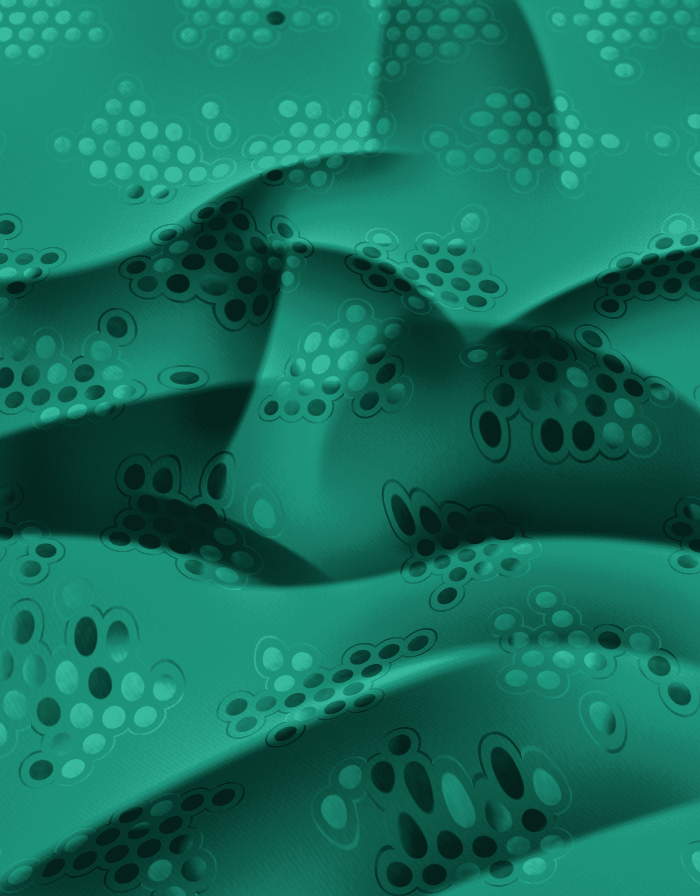
Reproduce this texture procedurally as a WebGL 1 fragment shader.

```glsl
precision highp float;
// Draped green satin with staggered clusters of glossy dots, each cluster
// wrapped in a thin contour. Curved folds shade the cloth and bend its
// coordinates; a hex grid masked by ragged blobs then places the dots.
uniform vec2 u_resolution;

const vec3 DEEP   = vec3(0.01, 0.13, 0.10);
const vec3 SHADOW = vec3(0.02, 0.22, 0.18);
const vec3 DIM    = vec3(0.05, 0.35, 0.28);
const vec3 BODY   = vec3(0.09, 0.48, 0.40);
const vec3 CLOTH  = vec3(0.11, 0.58, 0.48);
const vec3 SHEEN  = vec3(0.22, 0.73, 0.62);

const float BASE_SHADE   = 0.77;
const float FOLD_DEPTH   = 1.10;
const float FOLD_SQUEEZE = 1.70;   // foreshortening across a crease
const float DOT_SPACING  = 0.050;
const float DOT_RADIUS   = 0.36;   // in dot spacings
const float LINE_RADIUS  = 0.64;
const float LINE_WIDTH   = 0.016;
const vec2  CLUSTER_CELL = vec2(0.44, 0.28);
const vec2  CLUSTER_SIZE = vec2(0.14, 0.092);
const float RAGGEDNESS   = 0.95;
const float ROW_HEIGHT   = 0.866;
const float CREASE_BLUR  = 0.09;   // in fold widths

float hash(vec2 p) {
  return fract(sin(dot(p, vec2(127.1, 311.7))) * 43758.5);
}

float noise(vec2 p) {
  vec2 i = floor(p), f = fract(p);
  f = f * f * (3.0 - 2.0 * f);
  return mix(mix(hash(i), hash(i + vec2(1, 0)), f.x),
             mix(hash(i + vec2(0, 1)), hash(i + vec2(1, 1)), f.x), f.y);
}

// Crease from a to b, dark on its left; cloth.xy is the shift, cloth.z the shade
void fold(inout vec3 cloth, vec2 p, vec2 a, vec2 b, float bend, float width, float depth) {
  vec2 along = b - a;
  float len = length(along);
  vec2 normal = vec2(-along.y, along.x) / len;
  float t = dot(p - a, along) / (len * len);
  float tc = clamp(t, 0.0, 1.0);
  float s = dot(p - a, normal) - bend * 4.0 * tc * (1.0 - tc);
  float ends = smoothstep(-0.1, 0.3, t) * (1.0 - smoothstep(0.7, 1.1, t));
  float bell = exp(-s * s / (width * width));
  float side = smoothstep(-CREASE_BLUR, CREASE_BLUR, s / width);
  float lit = exp(-abs(s) / (0.5 * width)) * (1.0 - side);
  cloth.z += FOLD_DEPTH * ends * depth * (0.32 * lit - bell * side);
  cloth.xy += normal * (FOLD_SQUEEZE * ends * depth * s * bell);
}

// Is there a dot at this cloth position?
bool inCluster(vec2 centre, float rnd) {
  vec2 q = centre / CLUSTER_CELL;
  q.x += 0.5 * mod(floor(q.y), 2.0);
  vec2 id = floor(q);
  vec2 jitter = 0.16 * (vec2(hash(id), hash(id + 31.0)) - 0.5);
  vec2 local = (fract(q) - 0.5 - jitter) * CLUSTER_CELL;
  return length(local / CLUSTER_SIZE) + RAGGEDNESS * (rnd - 0.5) < 1.0;
}

vec3 ramp(float s) {
  vec3 c = mix(DEEP, SHADOW, smoothstep(0.0, 0.24, s));
  c = mix(c, DIM, smoothstep(0.22, 0.46, s));
  c = mix(c, BODY, smoothstep(0.42, 0.64, s));
  c = mix(c, CLOTH, smoothstep(0.62, 0.82, s));
  return mix(c, SHEEN, smoothstep(0.82, 1.04, s));
}

void main() {
  vec2 p = gl_FragCoord.xy / u_resolution.x;
  p.y *= 1.28 * u_resolution.x / u_resolution.y;

  // Folds, from the far edge to the near one
  vec3 cloth = vec3(0.0, 0.0, BASE_SHADE + 0.17 * (noise(p * 4.0) - 0.5));
  fold(cloth, p, vec2(0.56, 1.34), vec2(0.52, 1.04), 0.00, 0.12, 0.25);
  fold(cloth, p, vec2(0.80, 1.02), vec2(0.70, 1.34), -0.03, 0.09, 0.32);
  fold(cloth, p, vec2(0.60, 1.06), vec2(0.24, 0.95), -0.04, 0.06, 0.45);
  fold(cloth, p, vec2(0.38, 1.03), vec2(-0.10, 0.88), 0.05, 0.12, 0.45);
  fold(cloth, p, vec2(1.10, 0.94), vec2(0.68, 0.79), -0.03, 0.08, 0.60);
  fold(cloth, p, vec2(0.67, 0.79), vec2(0.34, 0.92), -0.06, 0.10, 0.50);
  fold(cloth, p, vec2(0.29, 0.58), vec2(0.41, 0.98), -0.03, 0.09, 0.40);
  fold(cloth, p, vec2(0.60, 0.85), vec2(0.45, 0.56), -0.04, 0.20, 0.24);
  fold(cloth, p, vec2(1.10, 0.60), vec2(0.57, 0.82), -0.07, 0.13, 0.32);
  fold(cloth, p, vec2(0.42, 0.74), vec2(-0.10, 0.62), -0.02, 0.11, 0.46);
  fold(cloth, p, vec2(0.48, 0.45), vec2(0.18, 0.58), -0.02, 0.05, 0.25);
  fold(cloth, p, vec2(-0.10, 0.50), vec2(0.40, 0.44), 0.04, 0.11, 0.48);
  fold(cloth, p, vec2(0.27, 0.45), vec2(0.74, 0.53), -0.04, 0.08, 0.38);
  fold(cloth, p, vec2(0.58, 0.49), vec2(1.15, 0.45), 0.04, 0.13, 0.56);
  fold(cloth, p, vec2(0.40, 0.26), vec2(1.12, 0.28), 0.09, 0.13, 0.34);
  fold(cloth, p, vec2(0.80, 0.38), vec2(-0.12, -0.06), -0.04, 0.17, 0.50);
  fold(cloth, p, vec2(0.44, -0.08), vec2(1.10, 0.16), 0.02, 0.11, 0.35);
  float shade = max(cloth.z, 0.06);

  // Receding cloth coordinates, bent by the folds
  float recede = 1.0 + 0.42 * p.y;
  vec2 uv = vec2((p.x - 0.5) * recede, p.y * (1.0 + 0.32 * p.y)) + cloth.xy + 4.0;

  // Nearest dot on the hex grid
  vec2 g = uv / DOT_SPACING;
  float row = floor(g.y / ROW_HEIGHT + 0.5);
  float nearest = 9.0, dotRnd = 0.0;
  vec2 toDot = vec2(0.0);
  for (int j = -1; j <= 1; j++) {
    float r = row + float(j);
    float shift = 0.5 * mod(r, 2.0);
    for (int i = -1; i <= 1; i++) {
      float col = floor(g.x - shift + 0.5) + float(i);
      vec2 c = vec2(col + shift, r * ROW_HEIGHT);
      float rnd = hash(vec2(col, r));
      float d = length(g - c);
      if (d < nearest && inCluster(c * DOT_SPACING, rnd)) {
        nearest = d; dotRnd = rnd; toDot = g - c;
      }
    }
  }

  // Dots flip between bright and dark with the lie of the cloth
  float vary = fract(dotRnd * 17.0);
  float lie = noise(uv * 6.0) + 0.5 * (vary - 0.5) + 0.5 * smoothstep(0.9, 1.15, p.y);
  float bright = smoothstep(0.42, 0.54, lie);
  float strength = 0.6 + 0.5 * fract(dotRnd * 41.0);
  float defocus = 1.0 + smoothstep(0.9, 1.28, p.y);
  float soft = defocus * recede / (DOT_SPACING * u_resolution.x);
  float disc = 1.0 - smoothstep(DOT_RADIUS - soft, DOT_RADIUS + soft, nearest);
  float line = 1.0 - smoothstep(LINE_WIDTH, LINE_WIDTH + 1.2 * soft, abs(nearest - LINE_RADIUS));
  float wear = 0.5 + 0.5 * smoothstep(0.25, 0.65, noise(uv * 45.0));
  float gloss = 0.12 * (toDot.y - toDot.x) + 0.08 * (noise(uv * 110.0) - 0.5);
  shade += disc * (strength * mix(-0.42, 0.22, bright) + gloss);
  shade += line * wear * mix(-0.26, 0.12, bright) / defocus;

  // Fine twill and grain
  shade += 0.010 * sin((uv.x + uv.y) * 620.0) + 0.035 * (noise(uv * 260.0) - 0.5);
  gl_FragColor = vec4(ramp(shade), 1.0);
}
```
